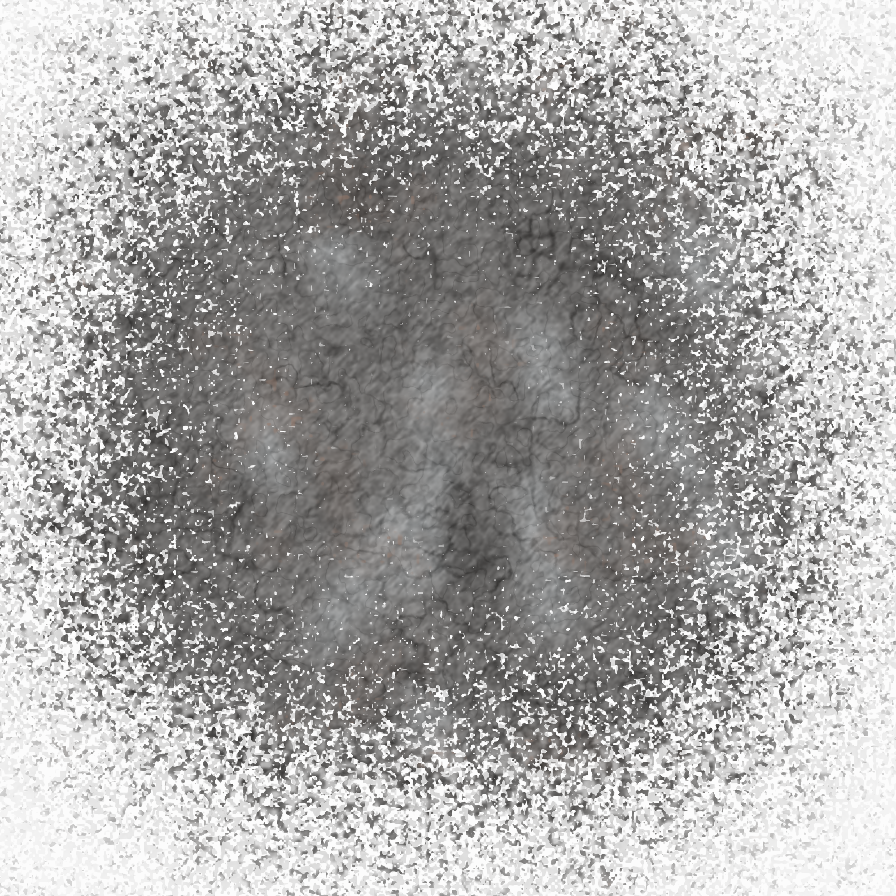
A Shadertoy shader for this texture:

```glsl
#define CENTER vec2(0.483, 0.528)
#define GRAIN_FREQ 205.0
#define EROSION 0.67
#define EDGE_SOFTNESS 0.06
#define STONE vec3(0.453, 0.447, 0.442)
#define PALE vec3(0.63, 0.64, 0.645)
#define RUST vec3(0.60, 0.48, 0.42)
#define PAPER vec3(0.99)
#define CRACK_DEPTH 0.10
#define PATCH_RADIUS 0.029
#define DUST_OPACITY 0.24

// Pale deposits: start and end of each soft stroke
const vec4 STROKES[11] = vec4[11](
    vec4(0.378, 0.708, 0.395, 0.680), vec4(0.306, 0.520, 0.300, 0.490),
    vec4(0.488, 0.499, 0.462, 0.375), vec4(0.450, 0.410, 0.371, 0.303),
    vec4(0.586, 0.453, 0.615, 0.316), vec4(0.723, 0.551, 0.768, 0.479),
    vec4(0.775, 0.720, 0.794, 0.680), vec4(0.592, 0.622, 0.625, 0.557),
    vec4(0.800, 0.410, 0.807, 0.360), vec4(0.475, 0.200, 0.490, 0.180),
    vec4(0.475, 0.580, 0.485, 0.555));

float hash(vec2 p) {
    vec3 q = fract(vec3(p.xyx) * 0.1031);
    q += dot(q, q.yzx + 33.33);
    return fract((q.x + q.y) * q.z);
}

float noise(vec2 p) {
    vec2 cell = floor(p), f = fract(p);
    f = f * f * (3.0 - 2.0 * f);
    float low = mix(hash(cell), hash(cell + vec2(1, 0)), f.x);
    float high = mix(hash(cell + vec2(0, 1)), hash(cell + vec2(1, 1)), f.x);
    return mix(low, high, f.y);
}

float fbm(vec2 p) {
    float sum = 0.0, amplitude = 0.5;
    for (int i = 0; i < 5; i++) {
        sum += amplitude * noise(p);
        p = mat2(1.6, 1.2, -1.2, 1.6) * p + 7.3;
        amplitude *= 0.5;
    }
    return sum;
}

float segmentDistance(vec2 p, vec2 a, vec2 b) {
    vec2 pa = p - a, ba = b - a;
    return length(pa - ba * clamp(dot(pa, ba) / dot(ba, ba), 0.0, 1.0));
}

float spot(vec2 p, vec2 center, float radius) {
    vec2 q = (p - center) / radius;
    return exp(-dot(q, q));
}

// Thin dark lines along the middle level of a warped noise
float cracks(vec2 p, float freq) {
    vec2 warp = vec2(fbm(p * 45.0), fbm(p * 45.0 + 40.0)) * 0.022;
    float ridge = abs(noise((p + warp) * freq) - 0.5);
    return 1.0 - smoothstep(0.0, 0.13, ridge);
}

float deposits(vec2 p) {
    vec2 q = p + 0.04 * (vec2(fbm(p * 28.0), fbm(p * 28.0 + 20.0)) - 0.48);
    float clear = 1.0;
    for (int i = 0; i < 11; i++) {
        float d = segmentDistance(q, STROKES[i].xy, STROKES[i].zw) / PATCH_RADIUS;
        clear *= 1.0 - 0.62 * exp(-d * d);
    }
    return (1.0 - clear) * (0.45 + 1.1 * fbm(p * 55.0));
}

vec3 stoneColor(vec2 p, float d) {
    vec3 color = STONE * (1.0 - 0.14 * smoothstep(0.18, 0.40, d));
    color += 0.13 * (fbm(p * 11.0) - 0.48);

    // Broad shadows
    float shade = spot(p, vec2(0.525, 0.385), 0.055)
                + 0.8 * spot(p, vec2(0.40, 0.77), 0.05)
                + 0.7 * spot(p, vec2(0.43, 0.64), 0.06)
                + 0.7 * spot(p, vec2(0.66, 0.62), 0.05);
    color *= 1.0 - 0.16 * shade;
    color = mix(color, PALE, clamp(deposits(p), 0.0, 0.85));

    // Slanted fibres and cracks
    vec2 slant = vec2(p.x + p.y, p.y - p.x);
    vec2 bend = vec2(0.0, 0.02 * fbm(p * 25.0));
    color += 0.13 * (noise((slant + bend) * vec2(85.0, 190.0)) - 0.5);
    color += 0.08 * (noise(p * 240.0) - 0.5);
    color -= CRACK_DEPTH * cracks(p, 42.0) * smoothstep(0.3, 0.7, noise(p * 17.0));
    color -= 0.55 * CRACK_DEPTH * cracks(p + 3.7, 85.0);

    // Scattered warm stains
    float stain = smoothstep(0.56, 0.76, fbm(p * 13.0 + 60.0));
    float fleck = smoothstep(0.80, 0.95, noise(p * 150.0 + 9.0));
    return mix(color, RUST, stain * (0.10 + 0.45 * fleck));
}

void mainImage(out vec4 fragColor, in vec2 fragCoord) {
    vec2 p = fragCoord / iResolution.xy;

    // Rounded-square distance with an uneven outline
    vec2 q = pow(abs(p - CENTER), vec2(2.5));
    float d = pow(q.x + q.y, 0.4) + 0.07 * (fbm(p * 7.0 + 11.0) - 0.48);

    // Grains erode towards the border
    float grain = 0.55 * noise(p * GRAIN_FREQ) + 0.45 * noise(p * GRAIN_FREQ * 1.9 + 17.0);
    float level = EROSION * smoothstep(0.0, 0.62, d);
    float cover = smoothstep(level - EDGE_SOFTNESS, level + EDGE_SOFTNESS, grain);
    float speck = smoothstep(0.91, 0.96, noise(p * 210.0 + 5.0));
    cover *= 1.0 - 0.6 * speck * smoothstep(0.03, 0.2, d);

    // Outer grains vary in strength and fade into the paper
    float strength = smoothstep(0.1, 0.75, noise(p * 150.0 + 31.0));
    cover *= mix(1.0, strength, 0.75 * smoothstep(0.28, 0.48, d));
    cover *= mix(1.0, 0.25, smoothstep(0.41, 0.62, d));

    // Faint dust between the grains
    float dust = smoothstep(0.42, 0.62, noise(p * 290.0 + 53.0));
    dust *= DUST_OPACITY * (1.0 - 0.75 * smoothstep(0.42, 0.64, d));
    vec3 color = mix(PAPER, stoneColor(p, d), max(cover, dust));
    fragColor = vec4(clamp(color, 0.0, 1.0), 1.0);
}
```
